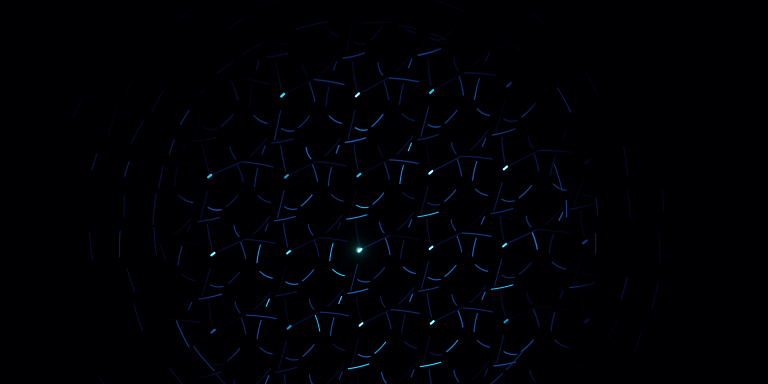
Reproduce this background procedurally as a Shadertoy shader.

```glsl
const vec3 BACKDROP = vec3(0.0, 0.0, 0.008);
const vec3 INDIGO = vec3(0.03, 0.07, 0.25);
const vec3 AZURE = vec3(0.07, 0.33, 0.58);
const vec3 CYAN = vec3(0.10, 0.82, 0.82);
const vec3 ICE = vec3(0.80, 1.0, 0.97);

const vec2 LENS_CENTER = vec2(0.977, 0.297);
const float LENS_BEND = 0.2;
const vec2 LATTICE_ORIGIN = vec2(-0.039, 0.052);
const vec2 LATTICE_RIGHT = vec2(0.1841, 0.0058);
const vec2 LATTICE_UP = vec2(-0.0025, 0.1927);
const float CELL_SIZE = 0.19;
const float STREAK_WIDTH = 0.008;
const float SPOT_WIDTH = 0.016;

const vec2 FIELD_CENTER = vec2(0.99, 0.37);
const float FIELD_INNER = 0.36;
const float FIELD_OUTER = 0.66;

const vec2 RING_CENTER = vec2(0.9375, 0.414);
const float RING_START = 0.536;
const float RING_STEP = 0.085;
const int RING_COUNT = 4;
const float RING_SECTORS = 40.0;
const float RING_WIDTH = 0.0015;

const vec2 GLOW_CENTER = vec2(0.935, 0.349);
const float GLOW_RADIUS = 0.014;
const float TAU = 6.2831853;

float hash(vec2 p) {
    vec3 q = fract(p.xyx * vec3(0.1031, 0.1030, 0.0973));
    q += dot(q, q.yzx + 33.33);
    return fract((q.x + q.y) * q.z);
}

float coverage(float dist, float width, float pixel) {
    return 1.0 - smoothstep(max(width - pixel, 0.0), width + pixel, dist);
}

// Distance to a segment bowed to its left side
float arcDistance(vec2 p, vec2 a, vec2 b, float bow) {
    vec2 along = b - a;
    float t = clamp(dot(p - a, along) / dot(along, along), 0.0, 1.0);
    vec2 side = normalize(vec2(-along.y, along.x));
    return length(p - a - along * t - side * bow * 4.0 * t * (1.0 - t));
}

float streak(vec2 p, vec2 cell, vec2 a, vec2 b, float bow, float level) {
    float pixel = 0.85 / (iResolution.y * CELL_SIZE);
    float vary = hash(cell * 7.0 + a * 91.0 + 200.0);
    float shade = level * mix(0.35, 1.25, vary);
    return shade * coverage(arcDistance(p, a, b, bow), STREAK_WIDTH, pixel);
}

// Spot and streaks around one lattice node, in cell units
float cellLight(vec2 p, vec2 cell) {
    float pixel = 0.85 / (iResolution.y * CELL_SIZE);
    float spot = arcDistance(p, vec2(-0.02, -0.018), vec2(0.018, 0.012), 0.0);
    float v = coverage(spot, SPOT_WIDTH, pixel) * mix(0.8, 1.5, hash(cell + 50.0));
    v = max(v, streak(p, cell, vec2(0.0, 0.0), vec2(0.41, 0.18), 0.0, 0.28));
    v = max(v, streak(p, cell, vec2(0.43, 0.18), vec2(0.82, 0.12), 0.008, 0.42));
    v = max(v, streak(p, cell, vec2(0.36, 0.14), vec2(0.42, -0.07), 0.006, 0.72));
    v = max(v, streak(p, cell, vec2(0.62, 0.10), vec2(0.57, -0.13), -0.006, 0.7));
    v = max(v, streak(p, cell, vec2(0.28, 0.36), vec2(0.34, 0.22), -0.012, 0.58));
    v = max(v, streak(p, cell, vec2(-0.27, 0.38), vec2(-0.31, 0.29), 0.0, 0.8));
    v = max(v, streak(p, cell, vec2(-0.18, 0.42), vec2(0.10, 0.47), -0.006, 0.8));
    v = max(v, streak(p, cell, vec2(-0.06, 0.38), vec2(-0.01, 0.07), -0.006, 0.32));
    v = max(v, streak(p, cell, vec2(-0.39, -0.25), vec2(-0.23, -0.34), -0.014, 0.75));
    v = max(v, streak(p, cell, vec2(-0.04, -0.40), vec2(0.12, -0.43), -0.016, 0.7));
    v = max(v, streak(p, cell, vec2(0.19, -0.39), vec2(0.34, -0.25), -0.006, 0.7));
    v = max(v, streak(p, cell, vec2(-0.04, -0.19), vec2(-0.14, -0.54), 0.0, 0.33));
    return max(v, streak(p, cell, vec2(-0.47, -0.75), vec2(-0.25, -0.53), -0.008, 0.25));
}

float latticeLight(vec2 uv) {
    vec2 d = uv - LENS_CENTER;
    d *= 1.0 - LENS_BEND * dot(d, d);
    vec2 grid = inverse(mat2(LATTICE_RIGHT, LATTICE_UP)) * (d - LATTICE_ORIGIN);
    float light = 0.0;
    for (int y = 0; y < 2; y++) {
        for (int x = 0; x < 2; x++) {
            vec2 cell = floor(grid) + vec2(x, y);
            light = max(light, cellLight(grid - cell, cell));
        }
    }
    return light * (1.0 - smoothstep(FIELD_INNER, FIELD_OUTER, distance(uv, FIELD_CENTER)));
}

// Broken concentric arcs around the lattice, fading toward the top
float ringLight(vec2 uv) {
    vec2 d = uv - RING_CENTER;
    float sector = atan(d.y, d.x) / TAU * RING_SECTORS;
    float light = 0.0;
    for (int i = 0; i < RING_COUNT; i++) {
        float ring = float(i);
        vec2 key = vec2(floor(sector) + 60.0, ring * 13.0 + 5.0);
        float radius = RING_START + ring * RING_STEP;
        float arc = (fract(sector) - 0.5) * TAU * radius / RING_SECTORS;
        float halfLength = mix(0.018, 0.042, hash(key + 3.0));
        float offset = length(d) - radius - (hash(key + 7.0) - 0.5) * (0.018 + 0.25 * arc);
        float dist = length(vec2(max(abs(arc) - halfLength, 0.0), offset));
        float shade = mix(0.5, 0.15, ring / 3.0) * mix(0.4, 1.1, hash(key + 11.0));
        shade *= step(0.45, hash(key));
        light = max(light, shade * coverage(dist, RING_WIDTH, 0.85 / iResolution.y));
    }
    return light * (1.0 - 0.6 * smoothstep(0.25, 0.5, d.y));
}

vec3 lightColor(float v) {
    vec3 color = mix(BACKDROP, INDIGO, smoothstep(0.0, 0.35, v));
    color = mix(color, AZURE, smoothstep(0.22, 0.68, v));
    color = mix(color, CYAN, smoothstep(0.62, 0.95, v));
    return mix(color, ICE, smoothstep(0.95, 1.2, v));
}

void mainImage(out vec4 fragColor, in vec2 fragCoord) {
    vec2 uv = fragCoord / iResolution.y;
    vec3 color = lightColor(max(latticeLight(uv), ringLight(uv)));

    // Central glow
    float g = distance(uv, GLOW_CENTER) / GLOW_RADIUS;
    color += CYAN * 0.5 * exp(-g * 1.2) + ICE * 0.8 * exp(-g * g * 6.0);
    fragColor = vec4(min(color, 1.0), 1.0);
}
```
